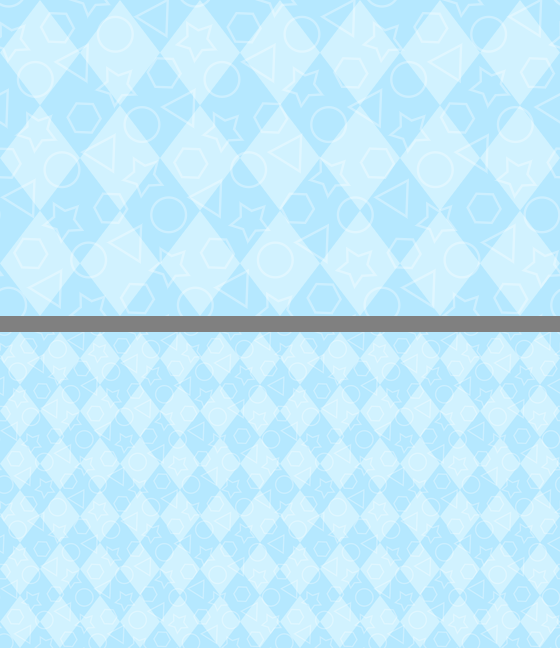
Top, the tile; bottom, the same tile 2 across and 2 down.
A WebGL 1 fragment shader for this pattern:

```glsl
precision highp float;
// Pale blue harlequin diamonds overlaid with a slanted scatter of outlined shapes.

uniform vec2 u_resolution;

#define DIAMONDS vec2(7.0, 3.0)
#define BASE_COLOR vec3(0.71, 0.91, 1.0)
#define DIAMOND_COLOR vec3(0.82, 0.95, 1.0)
#define LINE_OPACITY 0.32
#define LINE_WIDTH 0.0074
#define CIRCLE_RADIUS 0.0549
#define HEXAGON_RADIUS 0.0521
#define TRIANGLE_RADIUS 0.066
#define STAR_RADIUS 0.0637
#define STAR_NOTCH 0.0336
#define LATTICE_ORIGIN vec2(0.444, 0.463)

const float PI = 3.14159265;

// Integer shear from canvas to lattice, so whole cells wrap on both axes.
vec2 toLattice(vec2 uv) {
  return vec2(3.0 * uv.x - 3.0 * uv.y, 3.0 * uv.x + 4.0 * uv.y);
}

vec2 fromLattice(vec2 cell) {
  return vec2(4.0 * cell.x + 3.0 * cell.y, 3.0 * (cell.y - cell.x)) / 21.0;
}

// Offset from the nearest copy of a shape, in canvas heights.
vec2 nearestCopy(vec2 lattice, vec2 site, vec2 aspect) {
  return fromLattice(fract(lattice - site + 0.5) - 0.5) * aspect;
}

// Distance to the outline of an n-pointed star with mitred corners.
float starOutline(vec2 p, float n, float turn, float tipRadius, float notchRadius) {
  float halfStep = PI / n;
  float angle = abs(mod(atan(p.y, p.x) - turn + halfStep, 2.0 * halfStep) - halfStep);
  vec2 folded = length(p) * vec2(cos(angle), sin(angle));
  vec2 tip = vec2(tipRadius, 0.0);
  vec2 edge = normalize(notchRadius * vec2(cos(halfStep), sin(halfStep)) - tip);
  vec2 fromTip = folded - tip;
  return abs(fromTip.x * edge.y - fromTip.y * edge.x);
}

float polygonOutline(vec2 p, float n, float turn, float radius) {
  return starOutline(p, n, turn, radius, radius * cos(PI / n));
}

// Signed distance to the diamond grid, positive inside, in canvas heights.
float diamondGrid(vec2 uv, vec2 aspect) {
  vec2 cell = abs(fract(uv * DIAMONDS) - 0.5);
  return (0.5 - cell.x - cell.y) / length(DIAMONDS / aspect);
}

float shapeOutlines(vec2 uv, vec2 aspect) {
  vec2 lattice = toLattice(uv - LATTICE_ORIGIN);
  vec2 circle = nearestCopy(lattice, vec2(0.0), aspect);
  vec2 hexagon = nearestCopy(lattice, vec2(0.628, -0.227), aspect);
  vec2 triangle = nearestCopy(lattice, vec2(0.063, 0.433), aspect);
  vec2 star = nearestCopy(lattice, vec2(0.5, 0.355), aspect);

  float d = abs(length(circle) - CIRCLE_RADIUS);
  d = min(d, polygonOutline(hexagon, 6.0, -0.04, HEXAGON_RADIUS));
  d = min(d, polygonOutline(triangle, 3.0, 1.01, TRIANGLE_RADIUS));
  return min(d, starOutline(star, 5.0, 0.82, STAR_RADIUS, STAR_NOTCH));
}

void main() {
  vec2 uv = gl_FragCoord.xy / u_resolution;
  vec2 aspect = vec2(u_resolution.x / u_resolution.y, 1.0);
  float pixel = 1.0 / u_resolution.y;

  // Diamonds
  float diamond = clamp(diamondGrid(uv, aspect) / pixel + 0.5, 0.0, 1.0);
  vec3 color = mix(BASE_COLOR, DIAMOND_COLOR, diamond);

  // Translucent white outlines
  float line = clamp((0.5 * LINE_WIDTH - shapeOutlines(uv, aspect)) / pixel + 0.5, 0.0, 1.0);
  color = mix(color, vec3(1.0), line * LINE_OPACITY);

  gl_FragColor = vec4(color, 1.0);
}
```
